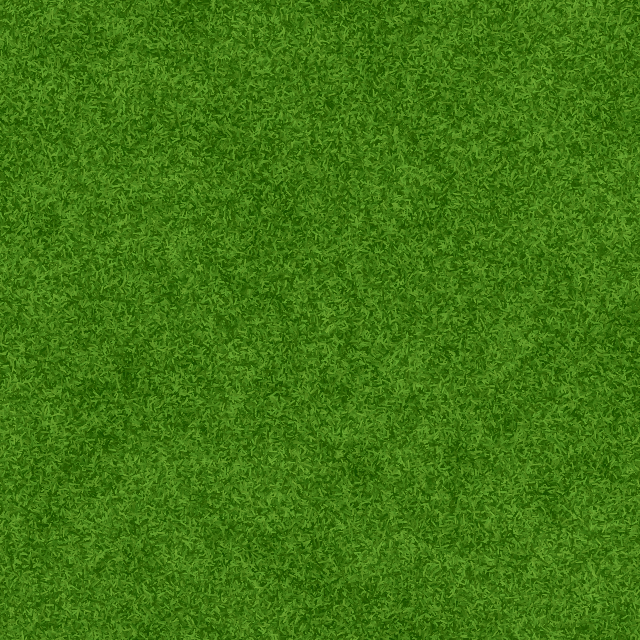
Reproduce this texture procedurally as a three.js fragment shader.

```glsl
varying vec2 vUv;

const vec3 SHADE_GREEN = vec3(0.15, 0.35, 0.0);
const vec3 LIT_GREEN = vec3(0.39, 0.61, 0.17);
const float CELLS = 130.0;
const int LAYERS = 5;

vec3 hash32(vec2 p) {
  vec3 q = fract(p.xyx * vec3(0.1031, 0.1030, 0.0973));
  q += dot(q, q.yxz + 33.33);
  return fract((q.xxy + q.yzz) * q.zyx);
}

float valueNoise(vec2 p) {
  vec2 cell = floor(p);
  vec2 f = fract(p);
  f = f * f * (3.0 - 2.0 * f);
  float low = mix(hash32(cell).x, hash32(cell + vec2(1.0, 0.0)).x, f.x);
  float high = mix(hash32(cell + vec2(0.0, 1.0)).x, hash32(cell + 1.0).x, f.x);
  return mix(low, high, f.y);
}

// Centred patch brightness, built from two octaves
float patches(vec2 uv, float scale) {
  float broad = valueNoise(uv * scale + 71.0);
  float fine = valueNoise(uv * scale * 2.7 + 19.0);
  return mix(broad, fine, 0.45) - 0.5;
}

// Tapered soft blade: x = coverage, y = position from root to tip
vec2 blade(vec2 p, float angle, float halfLength, float radius) {
  vec2 direction = vec2(cos(angle), sin(angle));
  float along = clamp(dot(p, direction), -halfLength, halfLength);
  float t = 0.5 + 0.5 * along / halfLength;
  float edge = radius * mix(1.0, 0.7, t);
  float dist = length(p - direction * along);
  return vec2(1.0 - smoothstep(edge * 0.3, edge, dist), t);
}

// Paints one scattered layer over ground; x = tone, y = warmth
vec2 paintLayer(vec2 ground, vec2 p, float seed) {
  vec2 home = floor(p);
  for (int y = -1; y <= 1; y++) {
    for (int x = -1; x <= 1; x++) {
      vec2 cell = home + vec2(float(x), float(y));
      vec3 place = hash32(cell + seed);
      vec3 look = hash32(cell + seed + 211.7);
      float halfLength = mix(0.35, 0.7, look.x);
      vec2 shape = blade(p - cell - place.xy, place.z * 6.2832, halfLength, 0.29);
      float tone = mix(-0.09, 1.08, look.y) + 0.2 * (shape.y - 0.5);
      ground = mix(ground, vec2(tone, look.z - 0.5), shape.x);
    }
  }
  return ground;
}

void main() {
  // Blades stacked over dark gaps
  vec2 grass = vec2(-0.1, 0.0);
  for (int i = 0; i < LAYERS; i++) {
    float layer = float(i);
    vec2 shift = layer * vec2(0.37, 0.61);
    grass = paintLayer(grass, vUv * CELLS + shift, 17.0 + layer * 163.0);
  }

  // Gentle mottling across the lawn
  float tone = grass.x + 0.32 * patches(vUv, 14.0);
  vec3 color = mix(SHADE_GREEN, LIT_GREEN, clamp(tone, -0.3, 1.25));
  color.r += 0.04 * grass.y;
  gl_FragColor = vec4(clamp(color, 0.0, 1.0), 1.0);
}
```
